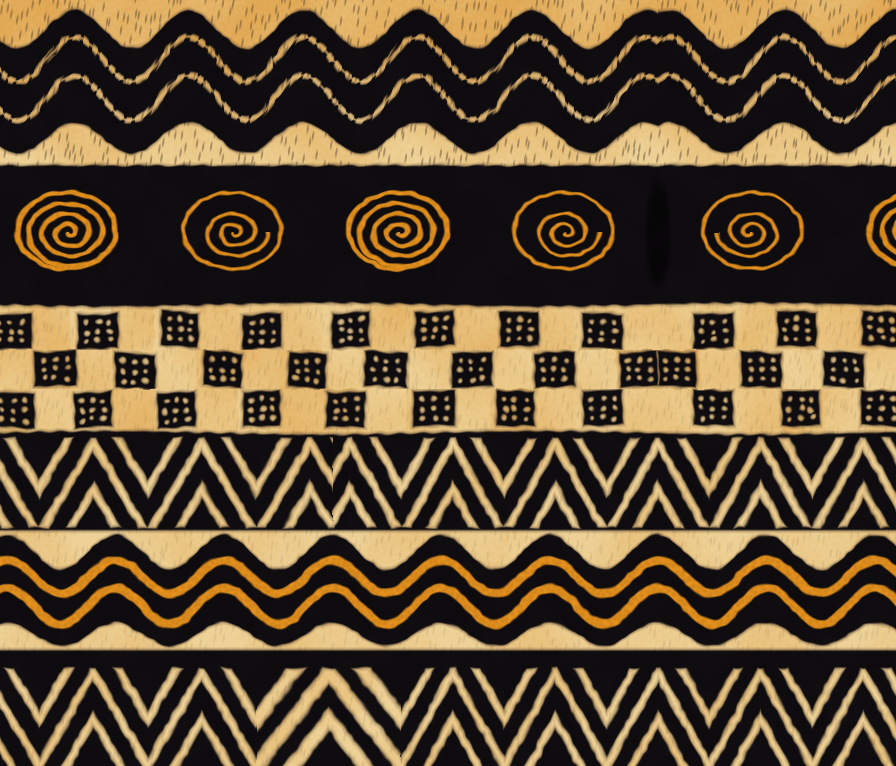
This pattern is drawn by a WebGL 2 fragment shader. Its source:

```glsl
#version 300 es
precision highp float;
uniform vec2 u_resolution;
out vec4 outColor;

const vec2 SPAN = vec2(7.68, 6.56);     // canvas size in design units
const vec3 BLACK = vec3(0.06, 0.05, 0.06);
const vec3 CREAM = vec3(0.93, 0.82, 0.59);
const vec3 TAN = vec3(0.88, 0.66, 0.33);
const vec3 BROWN = vec3(0.34, 0.25, 0.17);
const vec3 ORANGE = vec3(0.87, 0.55, 0.11);
const float MIRROR_X = 5.64;            // vertical fold of the cloth
const float SEAM_X = 2.85;              // join between chevron runs
const float WAVE_TOP = 0.98, WAVE_LOW = 0.93;
const float SPIRAL_STEP = 1.42, SPIRAL_PITCH = 0.115;
const float CHECK_STEP = 0.72, CHECK_ROW = 0.337, CHECK_TOP = 2.66;
const float CHEVRON_RISE = 1.6, CHEVRON_GAP = 0.4;
const float SOFT = 0.012, FRAY = 0.009;
const float TAU = 6.28318;

float hash(vec2 p) {
  vec3 q = fract(p.xyx * vec3(0.1031, 0.103, 0.0973));
  q += dot(q, q.yzx + 33.33);
  return fract((q.x + q.y) * q.z);
}
vec2 hash2(vec2 p) { return vec2(hash(p), hash(p + 37.7)); }

// Distance to the nearest scattered point
float cellular(vec2 p) {
  vec2 cell = floor(p);
  float nearest = 2.0;
  for (int j = -1; j <= 1; j++)
    for (int i = -1; i <= 1; i++) {
      vec2 c = cell + vec2(i, j);
      nearest = min(nearest, length(c + hash2(c + 50.0) - p));
    }
  return nearest;
}
float ripple(vec2 p) {
  return sin(p.x * 2.1 + 1.7 * sin(p.y * 1.9)) * 0.6 + sin(p.y * 4.3 + 2.0 * sin(p.x * 3.7)) * 0.4;
}
float waveY(float mid, float height, float phase) { return mid - height * cos(phase); }
float waveLine(float y, float mid, float height, float phase, float period, float radius) {
  float slope = height * TAU / period * sin(phase);
  return abs(y - waveY(mid, height, phase)) * inversesqrt(1.0 + slope * slope) - radius;
}
// Nested zigzag; f runs from 0 at a crest to 0.5 at a valley
float chevrons(float y, float f, float height, float radius) {
  float v = y - CHEVRON_RISE * f - 0.06;
  float n = clamp(floor(v / CHEVRON_GAP + 0.5), -1.0, 1.0);
  float d = abs(v - n * CHEVRON_GAP) / 2.1 - radius;
  return max(d, max(0.02 - y, y - height));
}
// Spiral inside a ring; odd ones wind further and are thicker
float spiral(vec2 p, float odd) {
  float r = length(p);
  float turn = r / SPIRAL_PITCH - atan(p.y, p.x) / TAU;
  float n = clamp(floor(turn + 0.5), 0.0, 2.0 + odd);
  float coil = abs(turn - n) * SPIRAL_PITCH;
  float ring = abs(length(p - vec2(0.02, -0.02)) - 0.42);
  return min(coil, ring) - 0.018 - 0.006 * odd;
}
// Dark square with a 3 by 3 set of holes; x is the square, y the holes
vec2 dottedSquare(vec2 p, vec2 id) {
  vec2 q = p - (hash2(id + 9.0) - 0.5) * vec2(0.07, 0.025);
  q.y += q.x * (hash(id + 4.0) - 0.5) * 0.14;
  vec2 size = vec2(0.155 + 0.025 * hash(id + 2.0), 0.147);
  vec2 edge = abs(q) - size;
  vec2 pitch = size * 0.56;
  vec2 k = clamp(floor(q / pitch + 0.5), -1.0, 1.0);
  vec2 seed = id * 5.0 + k + 70.0;
  float hole = length(q - k * pitch - (hash2(seed) - 0.5) * 0.025) - 0.019 - 0.009 * hash(seed + 3.0);
  return vec2(max(edge.x, edge.y), hole);
}

void main() {
  vec2 p = gl_FragCoord.xy / u_resolution * SPAN;
  p.y = SPAN.y - p.y;
  float aa = max(SOFT, 0.75 * SPAN.y / u_resolution.y);
  vec2 q = p + FRAY * vec2(ripple(p * 9.0), ripple(p.yx * 8.0 + 4.0));
  float x = q.x, y = q.y, m = abs(x - MIRROR_X);

  // Top waves with two hatched lines
  float ph = TAU * (m - 0.1) / WAVE_TOP;
  float cloth = max(y - 1.42, min(y - waveY(0.25, 0.165, ph), waveY(1.18, 0.13, ph) - y));
  float fine = min(waveLine(y, 0.51, 0.19, ph, WAVE_TOP, 0.028), waveLine(y, 0.84, 0.19, ph, WAVE_TOP, 0.028));
  fine += 0.018 * smoothstep(0.2, 0.9, sin(x * 62.0 + y * 25.0 + 2.0 * ripple(p * 4.0)));
  cloth = min(cloth, fine);

  // Spirals
  float k = floor((m - 0.79) / SPIRAL_STEP + 0.5);
  vec2 center = vec2(0.79 + SPIRAL_STEP * k, 1.99);
  float paint = spiral((vec2(m, y) - center) / vec2(1.0, 0.78), mod(k, 2.0));

  // Checked band with staggered rows
  float row = clamp(floor((y - CHECK_TOP) / CHECK_ROW), 0.0, 2.0);
  float start = mod(row, 2.0) > 0.5 ? 0.14 : 0.5;
  float col = floor((m - start) / CHECK_STEP + 0.5);
  vec2 local = vec2(m - start - col * CHECK_STEP, y - CHECK_TOP - (row + 0.5) * CHECK_ROW);
  vec2 square = dottedSquare(local, vec2(col + 3.0, row));
  float band = max(2.61 - y, y - 3.71) + 0.015 * sin(x * 1.7);
  cloth = min(cloth, max(band, min(-square.x, square.y)));

  // Two chevron bands; the lower one has a wide crest at the seam
  float t = x < SEAM_X ? (x - 0.8) / 0.93 : (x - MIRROR_X) / 0.88;
  float f = abs(fract(t + 0.5) - 0.5);
  cloth = min(cloth, chevrons(y - 3.73, f, 0.79, 0.036));
  float wide = step(abs(x - 2.82), 0.62);
  f = mix(f, abs(x - 2.82) / 1.24, wide);
  cloth = min(cloth, chevrons(y - 5.70, f, 0.9, 0.036 + 0.014 * wide));

  // Lower waves with two painted lines
  ph = TAU * (x - MIRROR_X) / WAVE_LOW;
  float low = min(y - waveY(4.73, 0.15, ph), waveY(5.43, 0.10, ph) - y);
  cloth = min(cloth, max(max(4.54 - p.y, p.y - 5.57), low));
  paint = min(paint, waveLine(y, 4.94, 0.14, ph, WAVE_LOW, 0.037));
  paint = min(paint, waveLine(y, 5.19, 0.155, ph, WAVE_LOW, 0.037));

  // Worn cloth: warm blotches, patches, streaks and stained edges
  float grain = cellular(p * 24.0);
  float streak = 1.0 - smoothstep(0.08, 0.28, cellular(vec2(p.x + 0.15 * p.y, p.y * 0.22) * 21.0));
  float inChecks = step(2.6, y) * step(y, 3.72);
  float tone = 0.8 - 0.65 * smoothstep(0.2, 1.6, y) + 0.2 * ripple(p * 1.6);
  tone += inChecks * 0.4 * hash(vec2(floor(m / 0.36), row + 20.0)) + 0.2 * (grain - 0.4);
  vec3 fabric = mix(CREAM, TAN, clamp(tone, 0.0, 1.0));
  fabric = mix(fabric, BROWN, streak * mix(0.1, 0.45, step(y, 1.45)));
  fabric = mix(fabric, BROWN, 0.4 * smoothstep(-0.035, 0.0, cloth));

  vec3 color = BLACK * (0.95 + 0.1 * ripple(p * 3.0));
  color *= 1.0 - 0.5 * smoothstep(1.0, 0.6, length((p - vec2(MIRROR_X, 2.0)) / vec2(0.13, 0.55)));
  color = mix(color, fabric, 1.0 - smoothstep(-aa, aa, cloth));
  color = mix(color, ORANGE * (0.93 + 0.13 * grain), 1.0 - smoothstep(-aa, aa, paint));
  outColor = vec4(color, 1.0);
}
```
